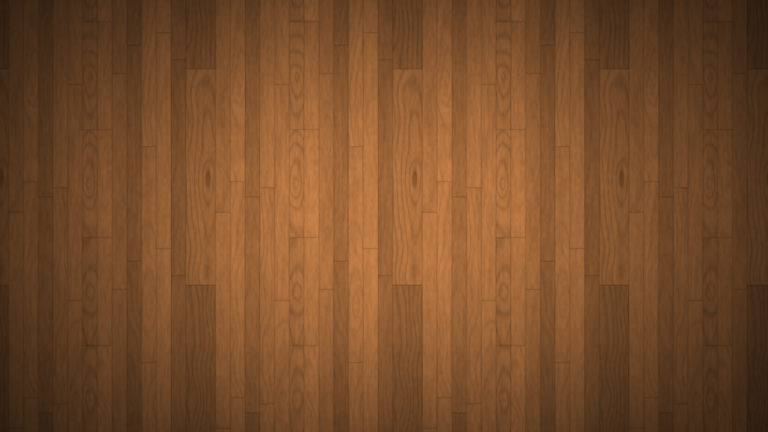
Give the GLSL for this texture, as a Shadertoy shader.

```glsl
// Dark-edged wooden floor of narrow upright boards with fine grain and oval knots.

const float COLUMNS = 52.0;      // strips across the canvas
const float GROUP = 14.0;        // strips before the boards recur
const float FIRST_EDGE = 12.59;  // left edge of the first group, in strips
const float SEAM_HALF_WIDTH = 0.0006;
const vec3 WOOD = vec3(0.715, 0.460, 0.257);

float hash(vec2 p) {
    vec3 q = fract(p.xyx * 0.1031);
    q += dot(q, q.yzx + 33.33);
    return fract((q.x + q.y) * q.z);
}

// Value noise that wraps vertically after a whole number of cells
float noise(vec2 p, float period) {
    vec2 i = floor(p);
    vec2 f = fract(p);
    f = f * f * (3.0 - 2.0 * f);
    float y0 = mod(i.y, period);
    float y1 = mod(i.y + 1.0, period);
    float low = mix(hash(vec2(i.x, y0)), hash(vec2(i.x + 1.0, y0)), f.x);
    float high = mix(hash(vec2(i.x, y1)), hash(vec2(i.x + 1.0, y1)), f.x);
    return mix(low, high, f.y);
}

// Streaks: x in strips, y in canvas heights
float streaks(vec2 p) {
    float broad = noise(p * vec2(2.5, 8.0), 8.0);
    float fine = noise(p * vec2(6.0, 28.0), 28.0);
    float flecks = noise(p * vec2(9.0, 110.0), 110.0);
    return 0.06 * broad + 0.07 * fine + 0.07 * flecks - 0.10;
}

// Thin growth rings around a tall oval; offset in strips and board lengths
float rings(vec2 offset, float warp) {
    float rise = 4.0 * offset.y / (1.0 + 2.5 * abs(offset.y));
    float radius = length(vec2(offset.x, rise)) + 0.45 * warp;
    float wave = 0.5 + 0.5 * cos(radius * 21.0);
    return wave * wave * wave;
}

float seam(float distanceToEdge, float pixel) {
    return 1.0 - smoothstep(SEAM_HALF_WIDTH, SEAM_HALF_WIDTH + pixel, distanceToEdge);
}

// Brightness of the boards at uv
float boards(vec2 uv, float aspect, float pixel) {
    // Strip number, wrapped so that the outer strips join
    float x = uv.x * COLUMNS - FIRST_EDGE;
    float column = mod(floor(x) + GROUP, COLUMNS) - GROUP;
    float id = mod(column, GROUP);
    float across = fract(x);
    float width = 1.0;

    // The first two strips form one wide board
    bool wide = id < 1.5;
    if (wide) {
        across += id;
        id = 0.0;
        width = 2.0;
    }

    // Staggered lengths, with a pair of strips cut short
    bool cutShort = id == 7.0 || id == 8.0;
    float count = cutShort ? 4.0 : 2.0;
    float shift = wide ? 0.16 : (cutShort ? 0.30 : hash(vec2(id, 8.0)));
    float along = fract(uv.y + shift) * count;
    float row = floor(along);
    along = fract(along);
    vec2 seed = vec2(id * 3.0 + 5.0, row * 7.0 + 2.0);

    // Board tone: mostly per strip, a little per board
    float tone = mix(0.94, 1.04, hash(vec2(id, 41.0))) + 0.07 * (hash(seed) - 0.5);
    bool darkStrip = mod(id, 6.0) == 4.0 || id == 13.0;
    if (darkStrip) tone *= 0.87;
    if (wide) tone = mix(0.83, 0.95, row);

    // Grain
    vec2 grainPoint = vec2(across + 23.0 * id + 7.0 * row, uv.y);
    float warp = noise(grainPoint * vec2(1.3, 14.0), 14.0);
    vec2 centre = vec2(mix(-0.6, 1.6, hash(seed + 11.0)), mix(0.2, 0.8, hash(seed + 19.0)));
    bool knotted = wide && row > 0.5;
    if (knotted) centre = vec2(1.5, 0.5);
    if (id == 7.0) centre = vec2(0.5);
    vec2 offset = vec2(across, along) - centre;
    float ringDepth = mix(0.02, 0.07, hash(seed + 29.0));
    if (wide || id == 7.0) ringDepth = 0.11;
    float grain = streaks(grainPoint) - ringDepth * (rings(offset, warp) - 0.3);
    vec2 core = offset * vec2(6.0, 24.0);
    float knot = knotted ? exp(-dot(core, core)) : 0.0;
    float shade = tone * (1.0 + grain) * (1.0 - 0.22 * knot);

    // Faint seams along the sides and ends
    float side = min(across, width - across) * aspect / COLUMNS;
    float end = min(along, 1.0 - along) / count;
    return shade * (1.0 - 0.09 * seam(side, pixel)) * (1.0 - 0.11 * seam(end, pixel));
}

float vignette(vec2 uv) {
    float radius = length((uv - 0.5) * vec2(2.0, 1.6));
    return mix(1.0, 0.27, smoothstep(0.08, 1.45, radius));
}

void mainImage(out vec4 fragColor, in vec2 fragCoord) {
    float aspect = iResolution.x / iResolution.y;
    float pixel = 1.0 / iResolution.y;
    float shade = 0.0;

    // Four samples smooth the board edges
    for (int i = 0; i < 4; i++) {
        vec2 jitter = vec2(i % 2, i / 2) * 0.5 - 0.25;
        shade += 0.25 * boards((fragCoord + jitter) / iResolution.xy, aspect, pixel);
    }
    vec3 color = WOOD * shade * vignette(fragCoord / iResolution.xy);
    fragColor = vec4(color, 1.0);
}
```
